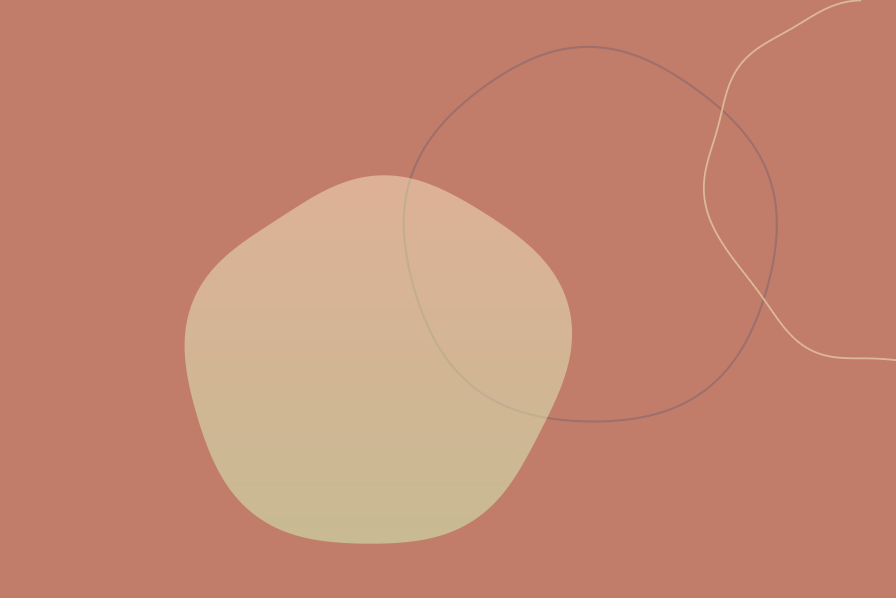
A WebGL 2 fragment shader for this background:

```glsl
#version 300 es
precision highp float;

#define CLAY vec3(0.760, 0.490, 0.416)
#define PEACH vec3(0.867, 0.694, 0.588)
#define SAGE vec3(0.784, 0.729, 0.576)
#define MAUVE vec3(0.625, 0.435, 0.420)
#define VEILED vec3(0.745, 0.675, 0.555)
#define CREAM vec3(0.860, 0.725, 0.590)
#define ASPECT 1.5
#define RING_WIDTH 0.0036
#define THREAD_WIDTH 0.0030

uniform vec2 u_resolution;
out vec4 fragColor;

// Distance to a wavy circle; each harmonic holds cosine and sine amplitudes.
// The outline repeats "folds" times per turn.
float wavyCircle(vec2 p, float radius, float folds, vec2 harmonics[5]) {
    float angle = folds * atan(p.y, p.x);
    float slope = 0.0;
    for (int i = 0; i < 5; i++) {
        float k = float(i + 1);
        vec2 wave = vec2(cos(k * angle), sin(k * angle));
        radius += dot(harmonics[i], wave);
        slope += folds * k * dot(harmonics[i], vec2(-wave.y, wave.x));
    }
    return (length(p) - radius) * radius / length(vec2(radius, slope));
}

float cover(float dist, float pixel) {
    return clamp(0.5 - dist / pixel, 0.0, 1.0);
}

float stroke(float dist, float width, float pixel) {
    return cover(abs(dist) - 0.5 * width, pixel);
}

void main() {
    // Height is one unit, width is ASPECT units
    vec2 p = gl_FragCoord.xy / u_resolution * vec2(ASPECT, 1.0);
    float pixel = 1.0 / u_resolution.y;

    float pebble = wavyCircle(p - vec2(0.625, 0.3945), 0.3123, 1.0, vec2[5](
        vec2(0.0048, -0.0017), vec2(0.0066, 0.0092), vec2(-0.0002, 0.0034),
        vec2(0.0019, 0.0007), vec2(0.0017, 0.0090)));

    float loop = wavyCircle(p - vec2(0.9883, 0.6094), 0.3124, 1.0, vec2[5](
        vec2(-0.0003, -0.0071), vec2(-0.0007, -0.0013), vec2(0.0003, -0.0008),
        vec2(0.0001, 0.0004), vec2(0.0, 0.0053)));

    float thread = wavyCircle(p - vec2(1.4922, 0.6973), 0.3057, 2.0, vec2[5](
        vec2(0.0011, -0.0060), vec2(0.0012, -0.0034), vec2(0.0039, 0.0038),
        vec2(-0.0008, 0.0051), vec2(0.0023, -0.0012)));

    // Thin ring, then the pebble veiling it
    float ring = stroke(loop, RING_WIDTH, pixel);
    vec3 color = mix(CLAY, MAUVE, ring);
    vec3 fill = mix(SAGE, PEACH, clamp((p.y - 0.092) / 0.613, 0.0, 1.0));
    fill = mix(fill, VEILED, 0.8 * ring);
    color = mix(color, fill, cover(pebble, pixel));

    // Pale thread, kept clear of the upper right corner
    float line = stroke(thread, THREAD_WIDTH, pixel) * step(p.x + p.y, 2.44);
    color = mix(color, CREAM, line);

    fragColor = vec4(color, 1.0);
}
```
